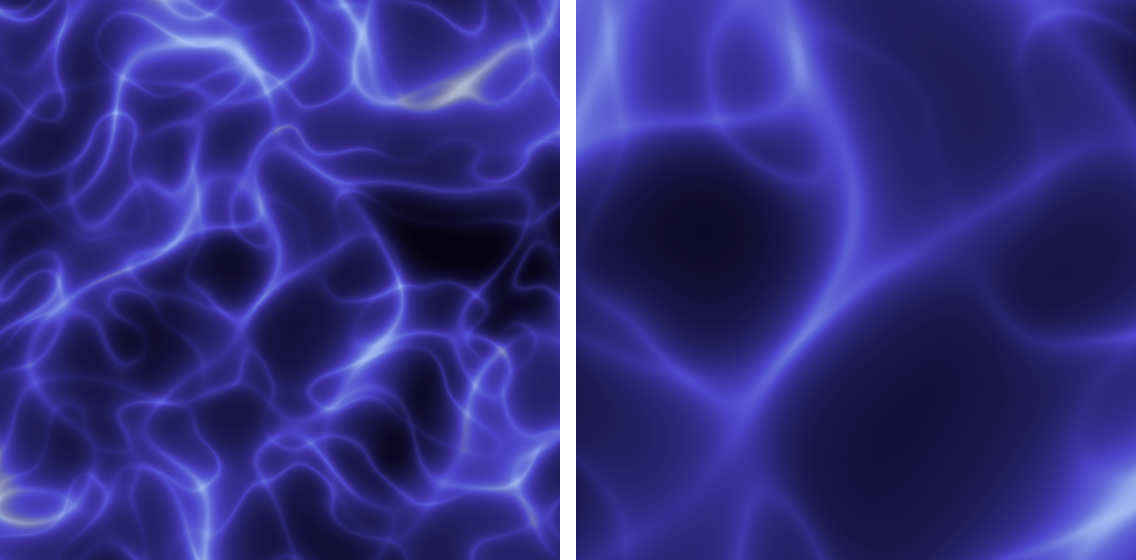
Left, the full canvas; right, a detail of the centre.
Reproduce this texture procedurally as a three.js fragment shader.

```glsl
// Glowing violet-blue plasma filaments over dark clouds.
// Zero crossings of warped gradient noise form soft ridges; several layers
// are summed into an energy field, which a colour ramp then tints.

varying vec2 vUv;

const int   LAYERS        = 3;
const float BASE_SCALE    = 3.6;   // noise cells across the canvas
const float SCALE_STEP    = 1.5;   // growth of scale per layer
const float BASE_WEIGHT   = 0.62;
const float WEIGHT_STEP   = 0.72;  // fading of each finer layer
const float GLOW_WIDTH    = 0.06;  // falloff of light around a filament
const float CORE_SOFTNESS = 0.016; // rounding of the filament crest
const float MIN_STRENGTH  = 0.2;   // faintest stretch of a filament
const float WARP_SCALE    = 4.5;
const float WARP_AMOUNT   = 0.06;
const float CLOUD_SCALE   = 3.0;
const float CLOUD_AMOUNT  = 0.24;
const float ASH_AMOUNT    = 0.6;   // greying of some bright knots

const vec3 VOID_BLACK  = vec3(0.02, 0.01, 0.07);
const vec3 MIDNIGHT    = vec3(0.09, 0.07, 0.25);
const vec3 DEEP_INDIGO = vec3(0.15, 0.13, 0.41);
const vec3 INDIGO      = vec3(0.22, 0.18, 0.58);
const vec3 VIOLET_BLUE = vec3(0.30, 0.27, 0.79);
const vec3 PERIWINKLE  = vec3(0.38, 0.41, 0.84);
const vec3 PALE_BLUE   = vec3(0.56, 0.64, 0.92);
const vec3 HOT_CORE    = vec3(0.76, 0.83, 0.97);

// Unit gradient with a pseudo-random direction for a lattice point
vec2 latticeGradient(vec2 cell) {
  vec3 h = fract(cell.xyx * vec3(0.1031, 0.1030, 0.0973));
  h += dot(h, h.yzx + 33.33);
  float angle = 6.2832 * fract((h.x + h.y) * h.z);
  return vec2(cos(angle), sin(angle));
}

// Gradient noise, centred on zero
float gradientNoise(vec2 p) {
  vec2 cell = floor(p);
  vec2 f = fract(p);
  vec2 u = f * f * f * (f * (f * 6.0 - 15.0) + 10.0);
  vec2 right = vec2(1.0, 0.0);
  vec2 up = vec2(0.0, 1.0);
  float a = dot(latticeGradient(cell), f);
  float b = dot(latticeGradient(cell + right), f - right);
  float c = dot(latticeGradient(cell + up), f - up);
  float d = dot(latticeGradient(cell + 1.0), f - 1.0);
  return mix(mix(a, b, u.x), mix(c, d, u.x), u.y);
}

// Bends the plane so filaments curl and fork
vec2 warp(vec2 p) {
  vec2 q = p * WARP_SCALE;
  return p + WARP_AMOUNT * vec2(gradientNoise(q + 17.3), gradientNoise(q + 71.9));
}

// Light around the zero line of a noise field, varying along its length
float filament(vec2 p) {
  float n = gradientNoise(p);
  float crest = sqrt(n * n + CORE_SOFTNESS * CORE_SOFTNESS);
  float strength = smoothstep(-0.4, 0.4, gradientNoise(p * 0.8 + 43.7));
  return mix(MIN_STRENGTH, 1.0, strength) * GLOW_WIDTH / (GLOW_WIDTH + crest);
}

// Filament layers plus broad cloudy shading
float plasmaEnergy(vec2 p) {
  float energy = CLOUD_AMOUNT * gradientNoise(p * CLOUD_SCALE + 29.1);
  float scale = BASE_SCALE;
  float weight = BASE_WEIGHT;
  for (int i = 0; i < LAYERS; i++) {
    energy += weight * filament(p * scale + 13.7 * float(i + 1));
    scale *= SCALE_STEP;
    weight *= WEIGHT_STEP;
  }
  return energy;
}

float ramp(float low, float high, float x) {
  return clamp((x - low) / (high - low), 0.0, 1.0);
}

vec3 plasmaColour(float energy) {
  vec3 colour = mix(VOID_BLACK, MIDNIGHT, ramp(0.02, 0.12, energy));
  colour = mix(colour, DEEP_INDIGO, ramp(0.12, 0.21, energy));
  colour = mix(colour, INDIGO, ramp(0.21, 0.31, energy));
  colour = mix(colour, VIOLET_BLUE, ramp(0.31, 0.43, energy));
  colour = mix(colour, PERIWINKLE, ramp(0.43, 0.55, energy));
  colour = mix(colour, PALE_BLUE, ramp(0.55, 0.70, energy));
  return mix(colour, HOT_CORE, ramp(0.70, 0.95, energy));
}

void main() {
  vec2 p = warp(vUv);
  float energy = plasmaEnergy(p);
  vec3 colour = plasmaColour(energy);

  // Ashen tint on scattered bright knots
  float ash = smoothstep(0.15, 0.45, gradientNoise(p * 6.0 + 91.3));
  ash *= ASH_AMOUNT * smoothstep(0.38, 0.6, energy);
  float grey = dot(colour, vec3(1.0 / 3.0));
  gl_FragColor = vec4(mix(colour, vec3(grey), ash), 1.0);
}
```
